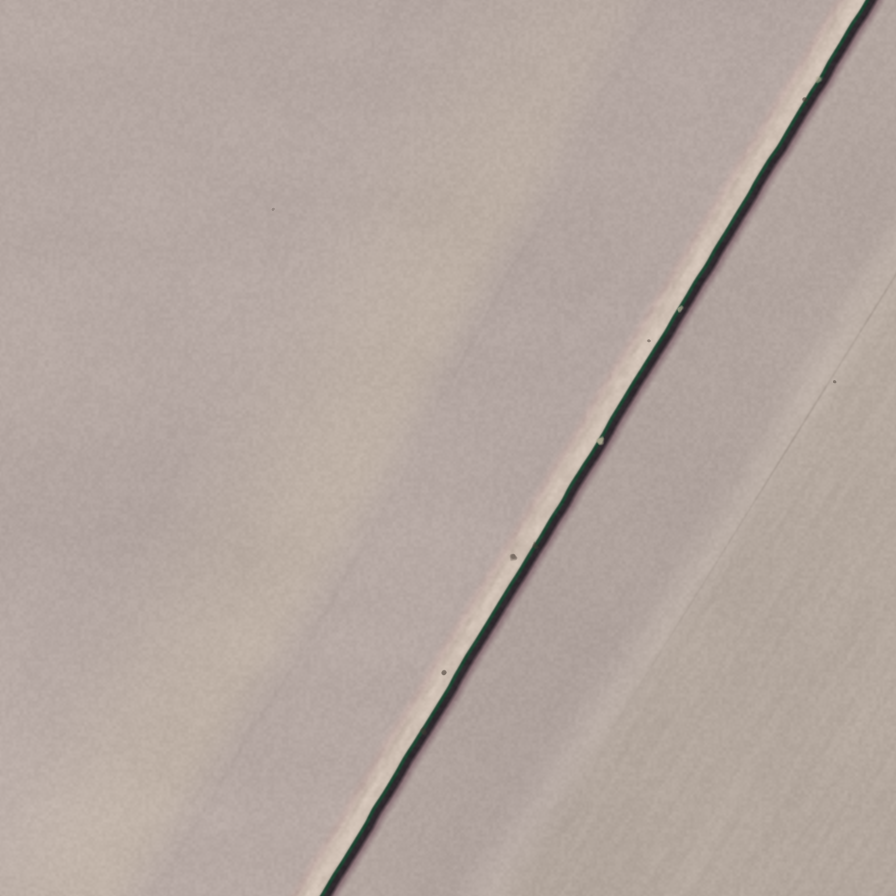
A Shadertoy shader for this texture:

```glsl
// Aerial view of a dark straight canal with a pale bank crossing bare, faintly furrowed fields.

const vec2 CANAL_START = vec2(0.365, 0.0);
const vec2 CANAL_DIR = vec2(0.5204, 0.8539);
const vec3 SOIL_GREY = vec3(0.705, 0.653, 0.633);
const vec3 SOIL_WARM = vec3(0.745, 0.693, 0.647);
const vec3 SOIL_SHADE = vec3(0.690, 0.639, 0.616);
const vec3 BANK_PALE = vec3(0.815, 0.755, 0.708);
const vec3 BANK_PINK = vec3(0.745, 0.665, 0.640);
const vec3 WATER_DARK = vec3(0.185, 0.155, 0.175);
const vec3 WATER_GREEN = vec3(0.10, 0.30, 0.20);
const vec3 SHORE_PURPLE = vec3(0.46, 0.34, 0.38);
const float GRAIN = 0.030;
const float FURROWS = 0.022;

// Marks as (along, across, radius, brightness: pale > 0, dark < 0)
const int MARK_COUNT = 11;
const vec4 MARKS[MARK_COUNT] = vec4[](
    vec4(0.593, -0.004, 0.0060, 0.9), vec4(0.765, -0.005, 0.0045, 0.7),
    vec4(1.064, -0.006, 0.0050, 0.6), vec4(0.431, -0.019, 0.0045, -0.6),
    vec4(0.280, -0.018, 0.0035, -0.6), vec4(0.213, -0.004, 0.0050, -0.5),
    vec4(0.716, -0.016, 0.0030, -0.5), vec4(1.037, -0.008, 0.0040, -0.6),
    vec4(0.455, -0.005, 0.0040, -0.5), vec4(0.785, 0.185, 0.0028, -0.5),
    vec4(0.624, -0.450, 0.0025, -0.3));

float hash(vec2 p) {
    vec3 q = fract(vec3(p.xyx) * 0.1031);
    q += dot(q, q.yzx + 33.33);
    return fract((q.x + q.y) * q.z);
}

float noise(vec2 p) {
    vec2 i = floor(p), f = fract(p);
    f = f * f * (3.0 - 2.0 * f);
    return mix(mix(hash(i), hash(i + vec2(1, 0)), f.x),
               mix(hash(i + vec2(0, 1)), hash(i + vec2(1, 1)), f.x), f.y);
}

float fbm(vec2 p) {
    float sum = 0.0, amp = 0.5;
    for (int i = 0; i < 4; i++) {
        sum += amp * noise(p);
        p = p * 2.03 + 17.1;
        amp *= 0.5;
    }
    return sum;
}

float bump(float x, float centre, float width) {
    float t = (x - centre) / width;
    return exp(-t * t);
}

// Soil tone on both sides; along and across are canal coordinates.
vec3 fields(vec2 uv, float along, float across) {
    float mottling = fbm(uv * 5.0 + 3.0) - 0.47;

    // Warm strip to the left, with a firm right edge and a soft left one
    float stripEdge = -0.172 - 0.034 * along * along + 0.025 * mottling;
    float strip = smoothstep(0.012, -0.045, across - stripEdge)
                * smoothstep(-0.25, -0.05, across - stripEdge);
    strip *= 1.0 - 0.55 * smoothstep(0.65, 1.1, along);
    vec3 col = mix(SOIL_GREY, SOIL_WARM, strip * 0.85);
    col += 0.022 * smoothstep(0.45, 0.0, uv.y) * smoothstep(0.35, 0.0, uv.x);
    col -= 0.016 * bump(across, stripEdge + 0.004, 0.003) * noise(vec2(along * 14.0, 2.0));

    // Shaded ground, pale strip and furrowed field to the right
    float right = smoothstep(0.0, 0.02, across);
    float paleCentre = 0.148 + 0.022 * smoothstep(0.1, 0.7, along);
    float outer = smoothstep(0.12, 0.20, across);
    vec3 rightCol = mix(SOIL_SHADE, vec3(0.700, 0.652, 0.615), outer);
    rightCol += 0.036 * bump(across, paleCentre, 0.022);
    col = mix(col, rightCol, right);
    float track = bump(across, 0.172 + 0.010 * along, 0.0016);
    col -= 0.075 * track * smoothstep(0.25, 0.75, along) * (0.5 + 0.5 * noise(vec2(along * 30.0, 8.0)));

    // Furrows parallel to the canal, then broad patches and fine grain
    float furrow = noise(vec2(across * 170.0, along * 9.0)) - 0.5;
    col += FURROWS * furrow * mix(0.35, 1.0, outer);
    col += mottling * vec3(0.050, 0.048, 0.040);
    col += 0.016 * (noise(vec2(uv.x * 4.0 + uv.y * 2.0, uv.y * 22.0)) - 0.5) * (1.0 - right);
    return col;
}

void mainImage(out vec4 fragColor, in vec2 fragCoord) {
    vec2 uv = fragCoord / iResolution.xy;
    vec2 rel = uv - CANAL_START;
    float along = dot(rel, CANAL_DIR);
    float across = dot(rel, vec2(CANAL_DIR.y, -CANAL_DIR.x));
    float wobble = 0.0016 * (noise(vec2(along * 45.0, 5.0)) - 0.5);
    float d = across + wobble;
    vec3 col = fields(uv, along, across);

    // Pale bank with a pinkish outer shoulder
    float bank = smoothstep(-0.041, -0.029, d) * smoothstep(0.002, -0.006, d);
    vec3 bankCol = mix(BANK_PINK, BANK_PALE, smoothstep(-0.033, -0.022, d));
    bankCol -= 0.035 * bump(d, -0.0235, 0.003);
    bankCol += 0.05 * (noise(vec2(along * 70.0, d * 160.0)) - 0.5);
    col = mix(col, bankCol, bank);

    // Purple far shore, dark water and green near edge
    col = mix(col, SHORE_PURPLE, 0.75 * smoothstep(-0.004, 0.001, d) * smoothstep(0.015, 0.003, d));
    col = mix(col, WATER_DARK, smoothstep(-0.0085, -0.0050, d) * smoothstep(0.0065, 0.0010, d));
    col = mix(col, WATER_GREEN, 0.85 * bump(d, -0.0052, 0.0022));

    // Small pale and dark marks with ragged outlines
    for (int i = 0; i < MARK_COUNT; i++) {
        vec4 m = MARKS[i];
        float r = length(vec2(along, across) - m.xy) + 0.003 * (noise(uv * 260.0) - 0.5);
        float cover = smoothstep(m.z, m.z * 0.35, r) * abs(m.w);
        col = mix(col, m.w > 0.0 ? vec3(0.70, 0.68, 0.58) : vec3(0.27, 0.23, 0.20), cover);
    }

    col += GRAIN * (noise(uv * 250.0) + 0.5 * noise(uv * 430.0 + 9.0) - 0.75);
    fragColor = vec4(clamp(col, 0.0, 1.0), 1.0);
}
```
